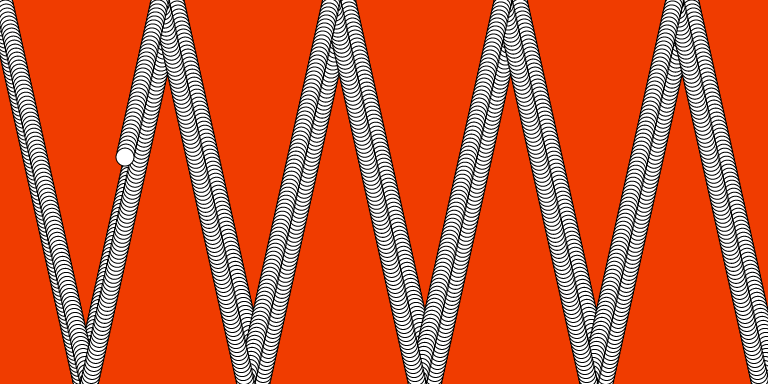
Reproduce this pattern procedurally as a Shadertoy shader.

```glsl
// A ball bounces around a 2:1 room and leaves a trail of outlined discs in a tall zigzag.
// Each bounce is unfolded into a mirrored room, so the whole path is one straight line,
// and the newest disc covering a point follows directly from a line-circle intersection.

const vec2  ROOM        = vec2(2.0, 1.0);         // room size in canvas heights
const vec2  BALL        = vec2(0.3255, 0.591);    // newest disc
const vec2  STEP        = vec2(0.00233, 0.01043); // offset to the next older disc
const float RADIUS      = 0.0247;                 // disc radius, outline included
const float OUTLINE     = 0.0027;
const int   PASSES      = 3;                      // crossings of the room, newest first
const int   SAMPLES     = 4;                      // antialiasing grid per side
const float NONE        = 1e6;

const vec3  BACKGROUND  = vec3(0.94, 0.235, 0.0);
const vec3  DISC_COLOR  = vec3(1.0);
const vec3  LINE_COLOR  = vec3(0.0);

// Position p as seen in the mirrored room with the given cell index.
vec2 unfold(vec2 p, vec2 cell) {
    vec2 mirrored = mod(cell, 2.0);
    return cell * ROOM + mix(p, ROOM - p, mirrored);
}

// Age (x) of the newest disc over p within one mirrored room, and distance (y) to its centre.
vec2 newestDisc(vec2 p, vec2 cell) {
    vec2 toPoint = unfold(p, cell) - BALL;
    float stepLength = length(STEP);
    vec2 dir = STEP / stepLength;
    float along = dot(toPoint, dir);
    float across = dot(toPoint, vec2(-dir.y, dir.x));
    float halfChordSq = RADIUS * RADIUS - across * across;
    if (halfChordSq < 0.0) return vec2(NONE, 0.0);

    // Only discs whose centres lie in this room count.
    vec2 enter = (cell * ROOM - BALL) / STEP;
    vec2 leave = ((cell + 1.0) * ROOM - BALL) / STEP;
    float halfChord = sqrt(halfChordSq);
    float first = max(max(enter.x, enter.y), max(0.0, (along - halfChord) / stepLength));
    float last = min(min(leave.x, leave.y), (along + halfChord) / stepLength);
    float age = ceil(first);
    if (age > last) return vec2(NONE, 0.0);
    return vec2(age, length(toPoint - age * STEP));
}

vec3 shade(vec2 p) {
    vec2 newest = vec2(NONE, 0.0);
    for (int pass = 0; pass < PASSES; pass++) {
        // Rooms that the straight path crosses near this column.
        float column = float(pass);
        float x = unfold(p, vec2(column, 0.0)).x;
        float row = floor(BALL.y + (x - BALL.x) * STEP.y / STEP.x);
        for (int offset = -1; offset <= 1; offset++) {
            vec2 disc = newestDisc(p, vec2(column, row + float(offset)));
            if (disc.x < newest.x) newest = disc;
        }
    }
    if (newest.x >= NONE) return BACKGROUND;
    return newest.y > RADIUS - OUTLINE ? LINE_COLOR : DISC_COLOR;
}

void mainImage(out vec4 fragColor, in vec2 fragCoord) {
    // Average a grid of samples, since the outlines are close to a pixel wide.
    vec3 sum = vec3(0.0);
    for (int j = 0; j < SAMPLES; j++) {
        for (int i = 0; i < SAMPLES; i++) {
            vec2 jitter = (vec2(i, j) + 0.5) / float(SAMPLES) - 0.5;
            sum += shade((fragCoord + jitter) / iResolution.y);
        }
    }
    fragColor = vec4(sum / float(SAMPLES * SAMPLES), 1.0);
}
```
